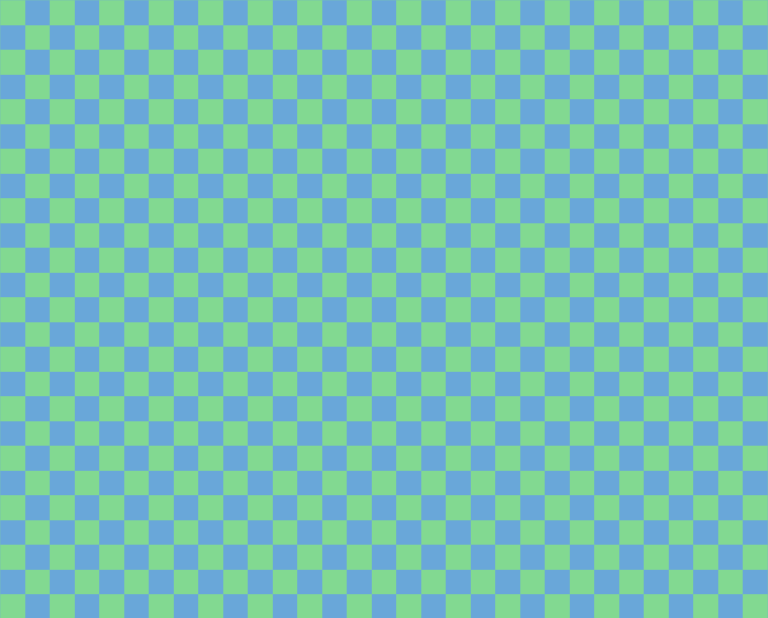
This pattern is drawn by a WebGL 2 fragment shader. Its source:

```glsl
#version 300 es
precision highp float;
// Two-tone checkerboard of soft green and sky blue squares.

uniform vec2 u_resolution;
out vec4 fragColor;

// Coverage of the alternating bands along each axis, one band per unit.
vec2 bandCoverage(vec2 p, float pixel) {
    vec2 fromCentre = abs(fract(p - 0.2576 + 0.5) - 0.5);
    return clamp(0.5 - (fromCentre - 0.2536) / pixel, 0.0, 1.0);
}

void main() {
    // Measure from the top left, with 12.485 square pairs down the canvas.
    float pairsPerPixel = 12.485 / u_resolution.y;
    vec2 fromTopLeft = vec2(gl_FragCoord.x, u_resolution.y - gl_FragCoord.y);
    vec2 band = bandCoverage(fromTopLeft * pairsPerPixel, pairsPerPixel);

    // Green where both bands agree, blue where they differ.
    float checker = mix(1.0 - band.x, band.x, band.y);
    vec3 blue = vec3(0.41, 0.655, 0.85);
    vec3 green = vec3(0.51, 0.85, 0.57);
    fragColor = vec4(mix(blue, green, checker), 1.0);
}
```
